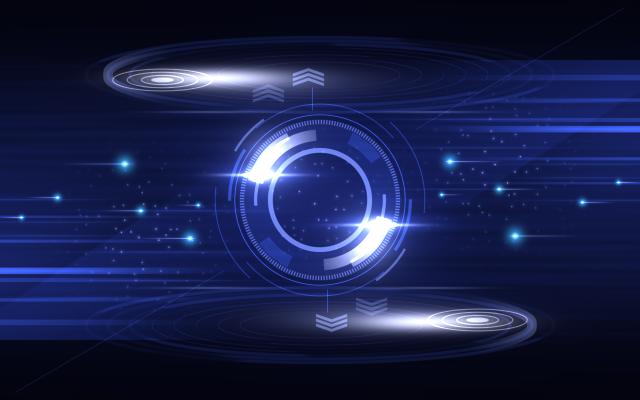
Reproduce this background procedurally as a WebGL 1 fragment shader.

```glsl
precision highp float;
uniform vec2 u_resolution;
const float PI = 3.14159;
const vec3 BLUE = vec3(0.22, 0.33, 0.8);
const vec3 PALE = vec3(0.58, 0.66, 0.95);
const vec3 CYAN = vec3(0.2, 0.7, 0.85);
const vec3 WHITE = vec3(0.96, 0.96, 0.98);

float hash(vec2 p) { return fract(sin(dot(p, vec2(127.1, 311.7))) * 4375.85); }
float slope(vec2 cell, vec2 f) {
  float a = 2.0 * PI * hash(cell);
  return dot(vec2(cos(a), sin(a)), f);
}
float gradientNoise(vec2 p) {
  vec2 i = floor(p), f = p - i, e = vec2(1, 0), u = f * f * (3.0 - 2.0 * f);
  float low = mix(slope(i, f), slope(i + e, f - e), u.x);
  float high = mix(slope(i + e.yx, f - e.yx), slope(i + 1.0, f - 1.0), u.x);
  return mix(low, high, u.y);
}
float fill(float d, float px) { return smoothstep(px, -px, d); }
float band(float d, float halfWidth, float px) { return fill(abs(d) - halfWidth, px); }
float glow(vec2 p, vec2 size) { return exp(-dot(p / size, p / size)); }
float arc(vec2 p, float radius, float halfWidth, float mid, float span, float px) {
  float turn = abs(mod(atan(p.y, p.x) - mid + PI, 2.0 * PI) - PI);
  return band(length(p) - radius, halfWidth, px) * fill((turn - span) * radius, px);
}
float segment(vec2 p, vec2 a, vec2 b, float px) {
  vec2 ab = b - a;
  float t = clamp(dot(p - a, ab) / dot(ab, ab), 0.0, 1.0);
  return band(length(p - a - ab * t), 0.0008, px);
}
float ellipse(vec2 p, float squash, float radius) {
  vec2 e = p / vec2(1.0, squash);
  float r = length(e);
  return (r - radius) * r / max(length(e / vec2(1.0, squash)), 0.001);
}
float beam(vec2 p, float y, float halfWidth, float px) {
  return band(p.y - y, halfWidth, px) * smoothstep(0.2, 0.85, p.x);
}
float streak(vec2 p, float size) { return exp(-abs(p.y) / 0.0018 - p.x * p.x / (size * size)); }
float chevrons(vec2 p, float px) {
  float y = p.y + 0.35 * abs(p.x);
  float row = clamp(floor(y / 0.012 + 0.5), -1.0, 1.0);
  return band(y - row * 0.012, 0.0038, px) * band(p.x, 0.039, px);
}
vec3 comet(vec2 p, float size) {
  float tail = exp(-abs(p.y) / 0.0013) * smoothstep(-9.0 * size, 0.0, p.x) * smoothstep(size, 0.0, p.x);
  return CYAN * glow(p, vec2(size)) * 0.7 + WHITE * glow(p, vec2(size * 0.3)) * 0.6 + PALE * tail * 0.6;
}
float particles(vec2 p, float px) {
  vec2 cell = floor(p / 0.028);
  vec2 offset = 0.1 + 0.8 * vec2(hash(cell), hash(cell + 17.3));
  float d = length(p - (cell + offset) * 0.028);
  return step(0.5, hash(cell + 41.7)) * (fill(d - 0.0016, px) + 0.25 * exp(-d * d / 0.00003));
}
// Tilted disc with a bright lens on its left
vec3 tiltedDisc(vec2 p, float px) {
  vec3 c = vec3(0.4, 0.43, 0.6) * band(ellipse(p, 0.16, 0.53), 0.012, px) * smoothstep(-0.35, -0.6, p.x) * 0.5;
  vec2 hub = p - vec2(-0.394, -0.013);
  float a = atan(p.y / 0.16, p.x), rings = fill(ellipse(hub, 0.22, 0.028), px);
  for (int i = 0; i < 8; i++) {
    float k = float(i), seed = hash(vec2(k, 3.0));
    float cut = smoothstep(-0.1, 0.1, sin(a * (1.0 + mod(k, 3.0)) + seed * 6.0));
    c += BLUE * band(ellipse(p, 0.16, 0.2 + 0.055 * k), mix(0.0008, 0.004, step(0.6, seed)), px) * (0.05 + 0.12 * cut);
    if (i < 3) rings += band(ellipse(hub, 0.22, 0.052 + 0.036 * k), 0.0012, px);
  }
  c += WHITE * (rings * 0.4 + glow(p - vec2(-0.27, -0.008), vec2(0.16, 0.021)) * 0.85);
  return c + vec3(0.4, 0.41, 0.52) * glow(p - vec2(-0.14, -0.018), vec2(0.25, 0.04)) * 0.55;
}
// Half of the dial's arcs and one flare
vec3 dialHalf(vec2 p, float px) {
  float lit = glow(p - vec2(-0.12, 0.11), vec2(0.11));
  vec3 c = WHITE * (arc(p, 0.162, 0.014, 2.25, 0.62, px) * 0.65 + arc(p, 0.178, 0.009, 2.45, 0.42, px) * 0.5) * lit;
  c += PALE * (arc(p, 0.161, 0.004, 2.98, 0.25, px) * 0.5 + arc(p, 0.245, 0.003, 2.4, 0.22, px) * 0.4);
  c += BLUE * (arc(p, 0.172, 0.015, 0.87, 0.25, px) * 0.22 + arc(p, 0.226, 0.004, 2.85, 0.3, px) * 0.5);
  c += BLUE * (arc(p, 0.262, 0.001, 3.5, 0.48, px) + arc(p, 0.24, 0.001, 1.5, 0.8, px)) * 0.5;
  vec2 flare = p - vec2(-0.15, 0.0625);
  c += WHITE * (glow(flare, vec2(0.032, 0.017)) + glow(flare, vec2(0.08, 0.004)) * 0.8);
  c += vec3(0.55, 0.58, 0.7) * (glow(p - vec2(-0.125, 0.1), vec2(0.05)) * 0.7 + lit * 0.16);
  return c + BLUE * (glow(flare, vec2(0.11, 0.02)) * 0.5 + glow(flare, vec2(0.08)) * 0.2);
}
vec3 halfScene(vec2 p, float px) {
  // Side beams and streaks
  vec3 c = vec3(0.05, 0.08, 0.23) * smoothstep(0.05, 0.8, p.x) * fill(p.y - 0.35, px) * smoothstep(-0.15, 0.3, p.y);
  float light = beam(p, 0.177, 0.008, px) + 0.35 * beam(p, 0.306, 0.007, px) + 0.4 * beam(p, 0.25, 0.004, px);
  light += 0.4 * beam(p, 0.2, 0.005, px) + 0.5 * beam(p, 0.103, 0.004, px) + 0.4 * beam(p, 0.042, 0.003, px);
  for (int i = 0; i < 8; i++) {
    float k = float(i), y = -0.02 + 0.036 * k + 0.02 * hash(vec2(k, 8.0));
    light += 0.4 * streak(p - vec2(0.35 + 0.4 * hash(vec2(k, 5.0)), y), 0.18);
  }
  c += BLUE * light * 0.75 + PALE * streak(vec2(abs(p.x) - 0.27, p.y - 0.22), 0.13) * 0.5;
  // Comets
  c += comet(p - vec2(-0.488, 0.09), 0.021) + comet(p - vec2(-0.325, -0.096), 0.017);
  c += comet(p - vec2(-0.656, 0.006), 0.01) + comet(p - vec2(-0.448, -0.027), 0.012);
  c += comet(p - vec2(-0.304, -0.013), 0.007) + comet(p - vec2(-0.746, -0.044), 0.007);
  // Arrows and fine lines
  c += PALE * (chevrons(p - vec2(-0.029, 0.314), px) * 0.4 + chevrons(p - vec2(-0.129, 0.273), px) * 0.2);
  c += BLUE * segment(p, vec2(-0.019, 0.225), vec2(-0.019, 0.28), px) * 0.6;
  c += BLUE * segment(p, vec2(0.24, 0.177), vec2(0.76, 0.48), px) * 0.25;
  return c + tiltedDisc(p - vec2(0, 0.313), px) + dialHalf(p, px);
}
float diagonalShade(vec2 p) {
  float d = p.y - 0.64 * p.x + 0.24;
  return 1.0 - 0.3 * fill(d, 0.004) * exp(min(d, 0.0) * 7.0) * smoothstep(0.25, 0.5, p.x);
}
void main() {
  float px = 0.75 / u_resolution.y;
  vec2 p = (gl_FragCoord.xy - 0.5 * u_resolution) / u_resolution.y;
  float r = length(p), wedge = PI / 90.0;
  vec3 c = mix(vec3(0.01, 0.013, 0.055), vec3(0.06, 0.09, 0.27), exp(-pow(abs(p.y) / 0.31, 3.0)));
  c *= (1.0 + 0.25 * gradientNoise(p * vec2(1.5, 70))) * diagonalShade(p) * diagonalShade(-p);
  c += vec3(0.02, 0.03, 0.12) * glow(p, vec2(0.27));
  // Full rings and ticks
  float tick = band((fract(atan(p.y, p.x) / wedge) - 0.5) * wedge * r, 0.0015, px);
  c += PALE * (band(r - 0.124, 0.006, px) * 0.6 + band(r - 0.195, 0.0055, px) * tick * 0.45);
  c += BLUE * (band(r - 0.213, 0.001, px) * 0.8 + 0.12 * band(r - 0.165, 0.036, px));
  // Scattered particles
  float area = glow(p, vec2(0.11)) + glow(vec2(abs(p.x) - 0.44, p.y - 0.08 * sign(p.x)), vec2(0.14));
  c += PALE * particles(p, px) * min(area, 1.0) * 0.6;
  gl_FragColor = vec4(min(c + halfScene(p, px) + halfScene(-p, px), 1.0), 1.0);
}
```
